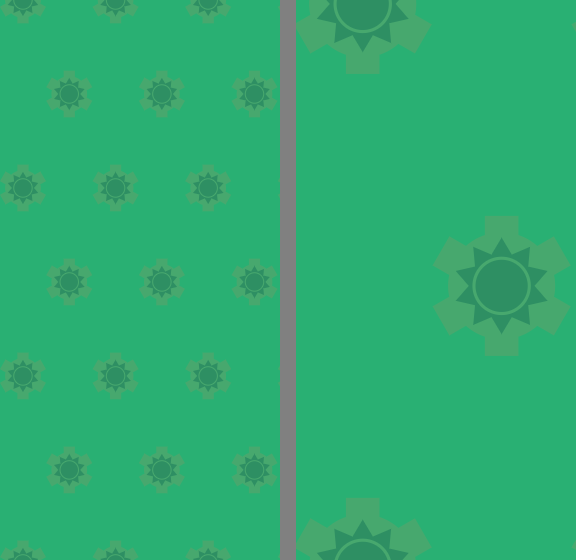
Left, the full canvas; right, a detail of the centre.
A Shadertoy shader for this pattern:

```glsl
const float PI = 3.14159265;

// Folds the plane into one of n equal sectors, centred on the +y axis
vec2 foldSectors(vec2 p, float n) {
    float sector = 2.0 * PI / n;
    float angle = mod(atan(p.x, p.y) + 0.5 * sector, sector) - 0.5 * sector;
    return length(p) * vec2(abs(sin(angle)), cos(angle));
}

// Round body with six square teeth
float gearDistance(vec2 p) {
    vec2 q = foldSectors(p, 6.0);
    vec2 edge = abs(q - vec2(0.0, 0.75)) - vec2(0.24, 0.25);
    float tooth = length(max(edge, 0.0)) + min(max(edge.x, edge.y), 0.0);
    return min(length(p) - 0.765, tooth);
}

// Ten-pointed star, bounded by the line from each tip to its valley
float sunDistance(vec2 p) {
    vec2 q = foldSectors(p, 10.0);
    vec2 tip = vec2(0.0, 0.69);
    vec2 valley = 0.47 * vec2(sin(PI / 10.0), cos(PI / 10.0));
    vec2 side = normalize(valley - tip);
    return dot(q - tip, vec2(-side.y, side.x));
}

float ringDistance(vec2 p) {
    return abs(length(p) - 0.395) - 0.022;
}

float coverage(float dist, float pixel) {
    return clamp(0.5 - dist / pixel, 0.0, 1.0);
}

void mainImage(out vec4 fragColor, in vec2 fragCoord) {
    // One unit is the gear radius; y runs down from the top edge
    float pixel = 12.0 / iResolution.x;
    vec2 p = vec2(fragCoord.x, iResolution.y - fragCoord.y) * pixel;

    // Staggered rows: odd rows shift by half a period
    vec2 period = vec2(3.969, 4.028);
    float row = floor(p.y / period.y + 0.5);
    p.x -= 0.984 + 0.5 * period.x * mod(row, 2.0);
    p.y -= row * period.y;
    p.x -= period.x * floor(p.x / period.x + 0.5);

    // Layers from back to front
    vec3 gearColor = vec3(0.28, 0.66, 0.43);
    vec3 color = vec3(0.16, 0.69, 0.45);
    color = mix(color, gearColor, coverage(gearDistance(p), pixel));
    color = mix(color, vec3(0.18, 0.56, 0.39), coverage(sunDistance(p), pixel));
    color = mix(color, gearColor, coverage(ringDistance(p), pixel));
    fragColor = vec4(color, 1.0);
}
```
